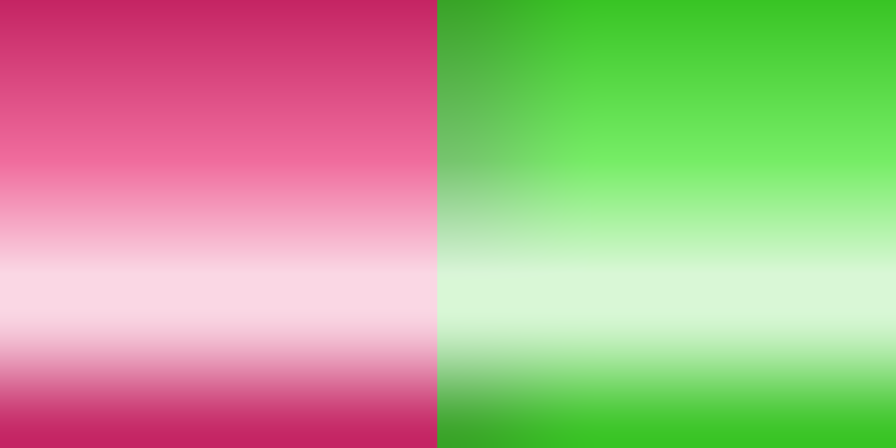
Reproduce this background procedurally as a WebGL 2 fragment shader.

```glsl
#version 300 es
precision highp float;
// Two glossy satin panels, pink and green, sharing a pale horizontal sheen.

uniform vec2 u_resolution;
out vec4 fragColor;

const vec3 PINK_DEEP = vec3(0.769, 0.141, 0.388);
const vec3 PINK_MID = vec3(0.941, 0.424, 0.616);
const vec3 PINK_PALE = vec3(0.980, 0.843, 0.894);
const vec3 GREEN_DEEP = vec3(0.220, 0.769, 0.141);
const vec3 GREEN_MID = vec3(0.463, 0.929, 0.400);
const vec3 GREEN_PALE = vec3(0.850, 0.970, 0.840);
const vec3 SHADE_TINT = vec3(1.0, 0.83, 1.08);
const float SEAM = 0.488;
const float SHADE_WIDTH = 0.19;

// Linear ramp from 0 at start to 1 at end.
float ramp(float start, float end, float value) {
    return clamp((value - start) / (end - start), 0.0, 1.0);
}

// Falloff of the sheen toward the lower edge; depth runs downward.
float lowerFade(float depth) {
    return smoothstep(0.68, 0.995, depth);
}

// Deep to mid to pale, then back to deep below the sheen.
vec3 satin(vec3 deep, vec3 mid, vec3 pale, float depth) {
    vec3 color = mix(deep, mid, ramp(0.0, 0.36, depth));
    color = mix(color, pale, ramp(0.36, 0.61, depth));
    return mix(color, deep, lowerFade(depth));
}

// Soft shadow beside the seam, washed out where the sheen is bright.
vec3 seamShade(vec3 color, float x, float depth) {
    float sheen = ramp(0.36, 0.63, depth) * (1.0 - lowerFade(depth));
    float shade = 1.0 - smoothstep(0.0, SHADE_WIDTH, x - SEAM);
    return color * mix(vec3(1.0), SHADE_TINT, shade * (1.0 - sheen));
}

void main() {
    vec2 uv = gl_FragCoord.xy / u_resolution;
    float depth = 1.0 - uv.y;

    vec3 pink = satin(PINK_DEEP, PINK_MID, PINK_PALE, depth);
    vec3 green = satin(GREEN_DEEP, GREEN_MID, GREEN_PALE, depth);
    green = seamShade(green, uv.x, depth);

    // Antialiased seam between the panels.
    float halfPixel = 0.5 / u_resolution.x;
    float side = ramp(SEAM - halfPixel, SEAM + halfPixel, uv.x);
    fragColor = vec4(mix(pink, green, side), 1.0);
}
```
